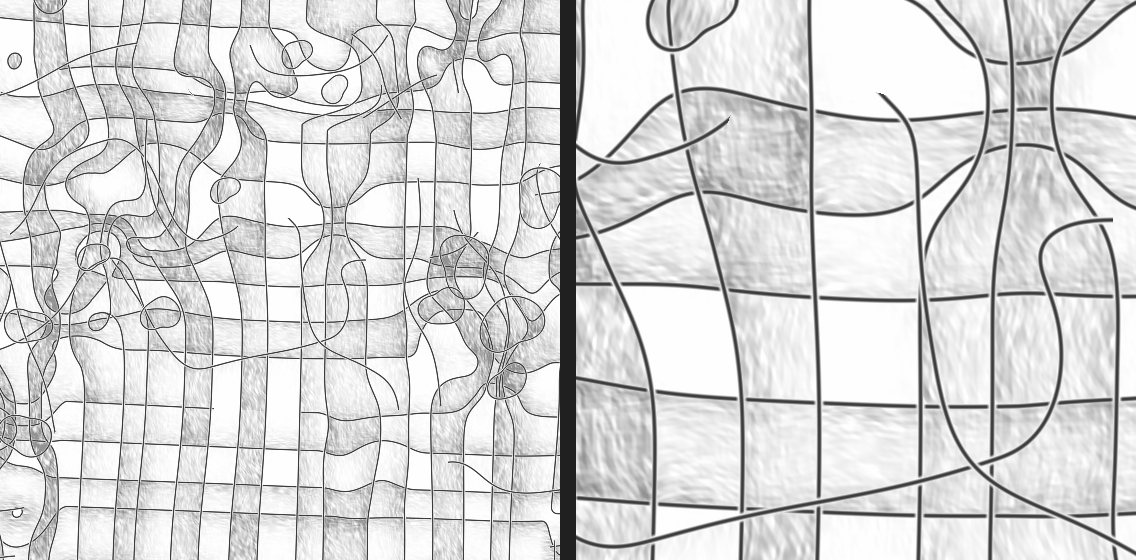
Left: the whole. Right: its middle third, enlarged.
This pattern is drawn by a Shadertoy shader. Its source:

```glsl
// A drifting grid of fine dark strands that gathers into knots and loops.
// Strands are level lines of warped coordinates; each one casts a soft,
// hair-grained shade to one side and a pale halo over strands beneath it.
#define COLUMNS 18.0      // upright strands per canvas
#define ROWS 15.0         // level strands per canvas
#define STRAYS 5.0        // oblique strands per canvas
#define LOOP_CELLS 8.0    // cells that may hold a loop
#define LINE_HALF 0.00115 // half width of a strand
#define LINE_SOFT 0.0009  // softness of its edges
#define HALO_WIDTH 0.0038 // reach of the pale halo
#define WARP_AMOUNT 0.23  // strength of the folds
#define PINCH 2.5         // how tightly knots draw strands in
#define SHADE_DARK 0.27   // depth of the shading
#define GRAIN 1.3         // contrast of the hairs

const vec3 PAPER = vec3(0.997), INK = vec3(0.15);

float hash(vec2 p) {
    vec3 q = fract(p.xyx * vec3(0.1031, 0.1030, 0.0973));
    q += dot(q, q.yzx + 33.33);
    return fract((q.x + q.y) * q.z);
}

float noise(vec2 p) {
    vec2 i = floor(p), f = fract(p);
    f = f * f * f * (f * (f * 6.0 - 15.0) + 10.0);
    return mix(mix(hash(i), hash(i + vec2(1, 0)), f.x),
               mix(hash(i + vec2(0, 1)), hash(i + vec2(1, 1)), f.x), f.y);
}

vec2 noise2(vec2 p) { return vec2(noise(p + 3.1), noise(p + 41.7)) - 0.5; }
vec2 hash2(vec2 p) { return vec2(hash(p + 5.0), hash(p + 23.0)); }

// Where the grid folds: one main knot and scattered smaller ones
float tangle(vec2 p) {
    vec2 q = p - vec2(0.22, 0.68);
    return max(exp(-dot(q, q) / 0.03), smoothstep(0.52, 0.85, noise(p * 4.6 + 17.0)));
}

// Offset that gathers strands around scattered points
vec2 gather(vec2 p) {
    vec2 pull = vec2(0.0);
    for (int k = 0; k < 9; k++) {
        vec2 cell = floor(p * 4.0) + vec2(k % 3, k / 3) - 1.0;
        vec2 q = p - (cell + 0.3 + 0.4 * hash2(cell)) / 4.0;
        pull += q * PINCH * step(hash(cell + 13.0), 0.45) * exp(-dot(q, q) / 0.0028);
    }
    return pull;
}

// Irregular level lines, broken along their length: distance, shade, gap id
vec3 strands(float coord, float along, float seed, float keep, float reach) {
    float slope = length(vec2(dFdx(coord), dFdy(coord))) * iResolution.y;
    float dist = 9.0, gap = 0.0;
    vec2 nearest = vec2(9.0), shade = vec2(0.0);
    for (int j = -1; j <= 1; j++) {
        float id = floor(coord) + float(j);
        float offset = coord - id - 0.5 - 0.6 * (hash(vec2(id, seed)) - 0.5);
        if (offset >= 0.0) gap = id;
        float breakage = noise(vec2(along * 2.2, id * 7.3 + seed));
        if (breakage > keep) continue;
        float d = abs(offset);
        dist = min(dist, d / max(slope, 0.001));
        // Only the closest strand on either side may shade this gap
        float side = hash(vec2(id, seed + 9.0)) > 0.45 ? 1.0 : -1.0;
        float fall = exp(-d / max(slope, 6.0) / reach) * (offset * side > 0.0 ? 1.0 : 0.08);
        fall *= 1.0 - smoothstep(keep - 0.1, keep, breakage);
        if (offset >= 0.0 && d < nearest.x) { nearest.x = d; shade.x = fall; }
        if (offset < 0.0 && d < nearest.y) { nearest.y = d; shade.y = fall; }
    }
    return vec3(dist, shade.x + shade.y, gap);
}

// Wobbly closed loops, mostly inside the folds: distance, shade
vec2 loops(vec2 p) {
    vec2 ring = vec2(9.0, 0.0);
    for (int k = 0; k < 9; k++) {
        vec2 cell = floor(p * LOOP_CELLS) + vec2(k % 3, k / 3) - 1.0;
        vec2 jitter = hash2(cell), center = (cell + 0.2 + 0.6 * jitter) / LOOP_CELLS;
        if (hash(cell + 71.0) > 0.06 + 0.7 * tangle(center)) continue;
        vec2 q = p - center;
        float turn = atan(q.y, q.x + 0.000001);
        float wobble = 0.2 * sin(2.0 * turn + 6.3 * jitter.x) + 0.08 * sin(3.0 * turn + 6.3 * jitter.y);
        float d = length(q) - mix(0.02, 0.052, hash(cell + 37.0)) * (1.0 + wobble);
        ring.x = min(ring.x, abs(d));
        ring.y += step(d, 0.0) * (0.25 + 0.75 * exp(d / 0.015));
    }
    return ring;
}

// Fine hairs along the strand, some slanting across
float hairs(vec2 p) {
    vec2 bend = p + 0.012 * noise2(p * 22.0);
    vec2 slant = vec2(bend.x + 0.5 * bend.y, bend.y - 0.5 * bend.x);
    float mixed = noise(bend * vec2(430.0, 90.0)) + noise(slant * vec2(380.0, 100.0) + 9.0);
    return max(0.0, 1.0 + GRAIN * (mixed - 1.0));
}

// Lays one strand over what is below, clearing a halo first
void drawStrand(inout float ink, inout float shade, float dist) {
    float soft = max(0.5 / iResolution.y, LINE_SOFT), clear = smoothstep(LINE_HALF, HALO_WIDTH, dist);
    shade *= mix(0.7, 1.0, clear);
    ink = max(ink * clear, 0.9 - 0.9 * smoothstep(LINE_HALF - soft, LINE_HALF + soft, dist));
}

void mainImage(out vec4 fragColor, in vec2 fragCoord) {
    vec2 p = fragCoord / iResolution.y, drift = noise2(p * 5.0 + 60.0);
    float knot = tangle(p);
    vec2 w = p + 0.035 * noise2(p * 2.7) + WARP_AMOUNT * knot * noise2(p * 7.5) + gather(p + 0.03 * drift);
    vec3 upright = strands((w.x - 0.025 * p.y) * COLUMNS, p.y, 2.0, 0.95, 0.024);
    vec3 level = strands((w.y + 0.04 * p.x) * ROWS, p.x, 31.0, 0.92, 0.016);
    vec3 stray = strands((p.y - 0.3 * p.x + 0.3 * drift.x) * STRAYS, p.x, 57.0, 0.38 + 0.5 * knot, 0.016);
    vec3 vine = strands((p.x + 0.25 * p.y + 0.3 * drift.y) * STRAYS, p.y, 83.0, 0.3 + 0.55 * knot, 0.016);
    vec2 ring = loops(p + 0.02 * drift);
    // Shading, varied from patch to patch of the grid
    float tone = 0.3 + 0.5 * hash(vec2(upright.z, level.z) + 80.0) + 0.5 * noise(p * 13.0);
    float shade = (upright.y + 0.3 * (stray.y + vine.y) + 0.8 * ring.y) * hairs(p) + 0.85 * level.y * hairs(p.yx + 4.0);
    shade = clamp(SHADE_DARK * tone * shade - 0.018, 0.0, 0.5);
    float ink = 0.0;
    drawStrand(ink, shade, level.x);
    drawStrand(ink, shade, upright.x);
    drawStrand(ink, shade, stray.x);
    drawStrand(ink, shade, vine.x);
    drawStrand(ink, shade, ring.x);
    fragColor = vec4(mix(PAPER, INK, max(ink, shade)), 1.0);
}
```
